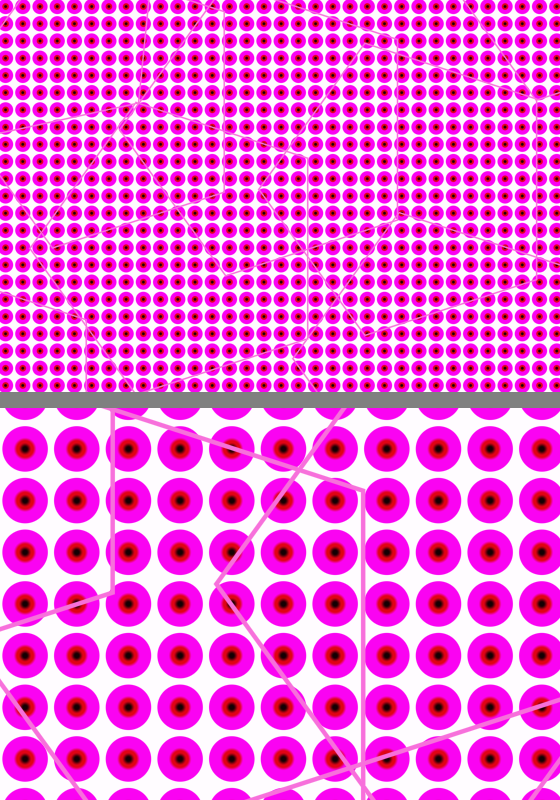
Top: the whole. Bottom: its middle third, enlarged.
Give the GLSL for this pattern, as a Shadertoy shader.

```glsl
// Grid of magenta dots with dark red cores, crossed by thin pink pentagon outlines.
#define PITCH 0.04394
#define FIRST_DOT vec2(0.0142, 0.0167)
#define DOT_RADIUS 0.44
#define CORE_RADIUS 0.19
#define PUPIL_RADIUS 0.08
#define PENTAGON_APOTHEM 0.317
#define LINE_HALF_WIDTH 0.0019
#define PAPER vec3(1.0, 0.99, 1.0)
#define MAGENTA vec3(0.98, 0.01, 0.95)
#define RED vec3(0.88, 0.01, 0.08)
#define PUPIL vec3(0.08, 0.0, 0.01)
#define LINE_PINK vec3(0.97, 0.44, 0.86)

const float SECTOR = 6.2831853 / 5.0;

// Pentagon centres in canvas heights, with rotation in radians
const vec3 PENTAGONS[8] = vec3[8](
    vec3(0.255, 0.740, 0.0), vec3(0.468, 0.366, 0.0),
    vec3(0.697, 0.669, 0.0), vec3(1.052, 0.517, 0.0),
    vec3(1.139, 0.085, 0.0), vec3(-0.097, -0.046, 0.0),
    vec3(1.489, 1.117, 0.0), vec3(0.061, 0.998, -0.1));

// Distance to the outline of a pentagon with one side facing right
float pentagonOutline(vec2 p, float rotation) {
    float angle = atan(p.y, p.x) - rotation;
    float folded = mod(angle + 0.5 * SECTOR, SECTOR) - 0.5 * SECTOR;
    return abs(length(p) * cos(folded) - PENTAGON_APOTHEM);
}

// Antialiased coverage from a signed distance
float coverage(float d, float soft) {
    return 1.0 - smoothstep(-soft, soft, d);
}

vec3 dotGrid(vec2 p, float pixel) {
    vec2 cell = fract((p - FIRST_DOT) / PITCH + 0.5) - 0.5;
    float r = length(cell);
    float soft = 0.75 * pixel / PITCH;
    vec3 color = mix(PAPER, MAGENTA, coverage(r - DOT_RADIUS, soft));
    color = mix(color, RED, coverage(r - CORE_RADIUS, max(soft, 0.04)));
    return mix(color, PUPIL, coverage(r - PUPIL_RADIUS, max(soft, 0.05)));
}

void mainImage(out vec4 fragColor, in vec2 fragCoord) {
    float pixel = 1.0 / iResolution.y;
    vec2 p = fragCoord * pixel;
    vec3 color = dotGrid(p, pixel);

    // Nearest pentagon outline, drawn over the dots
    float d = 1e3;
    for (int i = 0; i < 8; i++) {
        d = min(d, pentagonOutline(p - PENTAGONS[i].xy, PENTAGONS[i].z));
    }
    color = mix(color, LINE_PINK, coverage(d - LINE_HALF_WIDTH, 0.75 * pixel));
    fragColor = vec4(color, 1.0);
}
```
